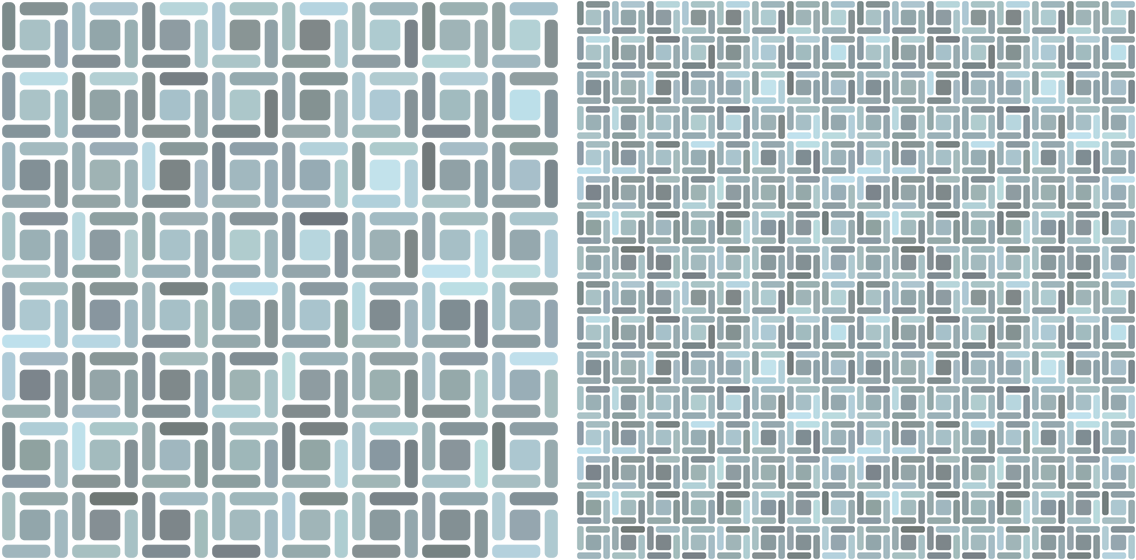
Left: one tile. Right: repeated 2 by 2.
Give the GLSL for this pattern, as a WebGL 2 fragment shader.

```glsl
#version 300 es
precision highp float;
// Pinwheel paving: four rounded bars around a square, in random blue-grey tones on white.
uniform vec2 u_resolution;
out vec4 fragColor;

const float REPEATS = 8.0;

// Integer hash giving three values in 0..1
vec3 hash3(uvec3 v) {
  v = v * 1664525u + 1013904223u;
  v.x += v.y * v.z; v.y += v.z * v.x; v.z += v.x * v.y;
  v ^= v >> 16u;
  v.x += v.y * v.z; v.y += v.z * v.x; v.z += v.x * v.y;
  return vec3(v >> 8u) / 16777216.0;
}

float roundedBox(vec2 p, vec2 halfSize, float radius) {
  vec2 q = abs(p) - halfSize + radius;
  return length(max(q, 0.0)) + min(max(q.x, q.y), 0.0) - radius;
}

// Grey to pale blue, mostly mid tones, with a slight shift of hue
vec3 brickColor(uvec3 id) {
  vec3 tone = hash3(id);
  vec3 tint = hash3(id + 37u) - 0.5;
  float light = mix(-0.2, 1.2, 0.5 * (tone.x + tone.y));
  vec3 color = mix(vec3(0.48, 0.52, 0.53), vec3(0.72, 0.84, 0.87), light);
  return color + tint * vec3(0.015, 0.012, 0.04);
}

void main() {
  vec2 grid = gl_FragCoord.xy / u_resolution * REPEATS;
  uvec2 cell = uvec2(mod(floor(grid), REPEATS));
  vec2 p = 4.0 * fract(grid) - 2.0; // each repeat is four units wide
  float pixel = 4.0 * REPEATS / min(u_resolution.x, u_resolution.y);

  vec3 color = vec3(0.995);
  vec2 turned = p;
  for (uint i = 0u; i < 5u; i++) {
    // Four bars by quarter turns, then the central square
    float d = i < 4u
      ? roundedBox(turned - vec2(-1.5, 0.5), vec2(0.375, 1.375), 0.29)
      : roundedBox(p, vec2(0.875), 0.29);
    float cover = clamp(0.5 - d / pixel, 0.0, 1.0);
    color = mix(color, brickColor(uvec3(cell, i)), cover);
    turned = vec2(-turned.y, turned.x);
  }
  fragColor = vec4(color, 1.0);
}
```
